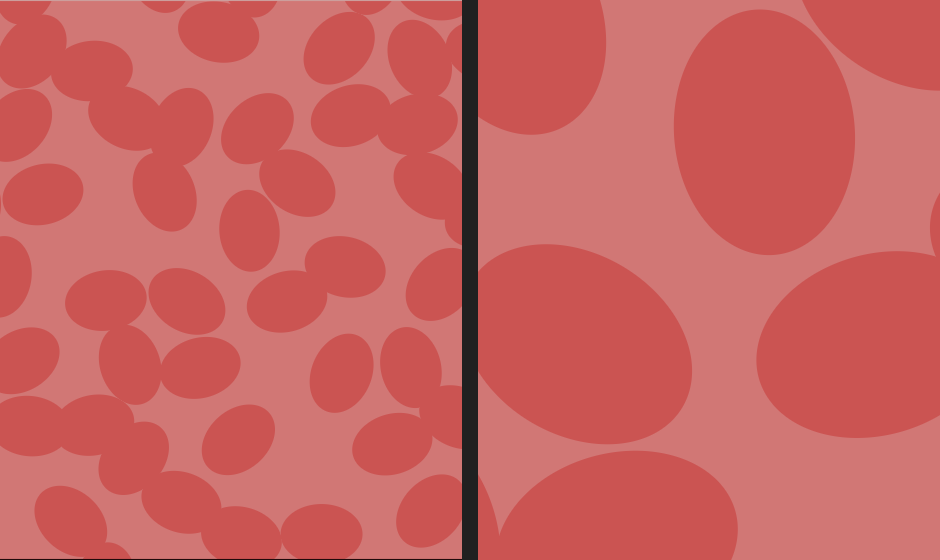
Left: the whole. Right: its middle third, enlarged.
A Shadertoy shader for this pattern:

```glsl
// Flat red ovals of equal size, scattered and turned at random on a pale
// rose ground, with a thin dark rule below and a pale one above. Jittered
// grid points are pushed apart once, so that ovals touch more than overlap.

#define CELL vec2(0.161, 0.139)       // grid spacing, in canvas heights
#define RADII vec2(0.0732, 0.0538)    // half axes of an oval
#define JITTER 0.86                   // range of the random shift, in cells
#define SPACING 0.125                 // centers closer than this are pushed apart
#define RULE_WIDTH 0.0019             // thickness of the rules
#define SEED 7.0
#define OVAL_COLOR vec3(0.797, 0.328, 0.322)
#define GROUND_COLOR vec3(0.820, 0.467, 0.459)
#define BOTTOM_RULE vec3(0.12, 0.04, 0.04)
#define TOP_RULE vec3(0.80, 0.62, 0.61)

const float PI = 3.14159265;

float hash(vec2 p) {
    return fract(sin(dot(p + SEED, vec2(127.1, 311.7))) * 43758.5453);
}

mat2 rotation(float angle) {
    float c = cos(angle), s = sin(angle);
    return mat2(c, -s, s, c);
}

// Signed distance to an ellipse, first order accurate at its rim
float ellipseDistance(vec2 p, vec2 radii) {
    float scaled = length(p / radii);
    float slope = length(p / (radii * radii)) / max(scaled, 0.001);
    return (scaled - 1.0) / max(slope, 1.0);
}

// Random point in a cell of the staggered grid
vec2 scatterPoint(vec2 id) {
    vec2 shift = vec2(hash(id), hash(id + 41.3)) - 0.5;
    float stagger = 0.5 * mod(id.y, 2.0);
    return (id + vec2(stagger, 0.0) + 0.5 + JITTER * shift) * CELL;
}

// The same point, moved away from neighbours that are too close
vec2 ovalCenter(vec2 id) {
    vec2 center = scatterPoint(id);
    vec2 push = vec2(0.0);
    for (int j = -1; j <= 1; j++) {
        for (int i = -1; i <= 1; i++) {
            vec2 away = center - scatterPoint(id + vec2(i, j));
            float gap = max(length(away), 0.001);
            push += 0.45 * away / gap * max(SPACING - gap, 0.0);
        }
    }
    return center + push;
}

// Distance to the closest oval among the neighbouring cells
float ovalField(vec2 p) {
    float nearest = 1.0;
    float baseRow = floor(p.y / CELL.y);
    for (int j = -1; j <= 1; j++) {
        float row = baseRow + float(j);
        float baseColumn = floor(p.x / CELL.x - 0.5 * mod(row, 2.0));
        for (int i = -1; i <= 1; i++) {
            vec2 id = vec2(baseColumn + float(i), row);
            vec2 local = rotation(PI * hash(id + 83.9)) * (p - ovalCenter(id));
            nearest = min(nearest, ellipseDistance(local, RADII));
        }
    }
    return nearest;
}

// Linear one-pixel coverage of a signed distance
float coverage(float dist) {
    return clamp(0.5 - dist * iResolution.y, 0.0, 1.0);
}

void mainImage(out vec4 fragColor, in vec2 fragCoord) {
    vec2 p = fragCoord / iResolution.y;
    vec3 color = mix(GROUND_COLOR, OVAL_COLOR, coverage(ovalField(p)));
    color = mix(color, BOTTOM_RULE, coverage(p.y - RULE_WIDTH));
    color = mix(color, TOP_RULE, coverage(1.0 - RULE_WIDTH - p.y));
    fragColor = vec4(color, 1.0);
}
```
